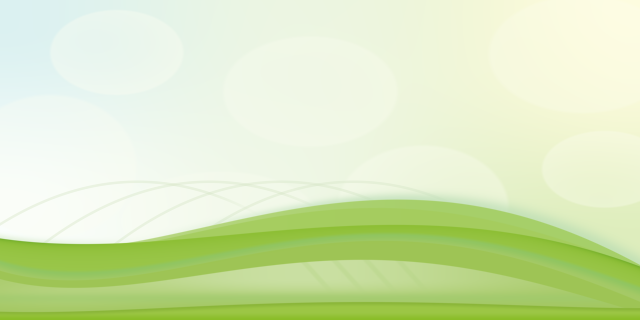
Write a WebGL 1 fragment shader that draws this background.

```glsl
precision highp float;
// Fresh spring backdrop: a pale sky with soft oval lights and thin arcs above
// layered green hills. Each hill edge is a quartic through five evenly spaced
// heights; the layers are painted from back to front.
uniform vec2 u_resolution;

// Height at x in 0..2 of the smooth curve through five heights
float wave(float x, float a, float b, float c, float d, float e) {
  float t = 2.0 * x;
  float d1 = b - a;
  float d2 = c - 2.0 * b + a;
  float d3 = d - 3.0 * c + 3.0 * b - a;
  float d4 = e - 4.0 * d + 6.0 * c - 4.0 * b + a;
  return a + t * (d1 + (t - 1.0) / 2.0 * (d2 + (t - 2.0) / 3.0 * (d3 + (t - 3.0) / 4.0 * d4)));
}

// Antialiased coverage for a signed depth
float fill(float depth) {
  float pixel = 0.8 / u_resolution.y;
  return smoothstep(-pixel, pixel, depth);
}

// Soft-edged oval, brighter towards its rim
float oval(vec2 p, vec2 center, vec2 radii) {
  float r = length((p - center) / radii);
  return (1.0 - smoothstep(0.96, 1.02, r)) * (0.65 + 0.35 * r * r);
}

vec3 sky(vec2 p) {
  vec3 left = mix(vec3(0.98, 0.995, 0.985), vec3(0.86, 0.945, 0.945), smoothstep(0.35, 0.92, p.y));
  vec3 middle = mix(vec3(0.945, 0.973, 0.915), vec3(0.925, 0.962, 0.885), p.y);
  vec3 right = mix(vec3(0.87, 0.93, 0.74), vec3(0.94, 0.96, 0.81), smoothstep(0.25, 0.8, p.y));
  vec3 color = mix(left, middle, smoothstep(0.0, 0.95, p.x));
  color = mix(color, right, smoothstep(0.85, 1.9, p.x));
  // Warm light in the upper right corner
  float sun = 1.0 - smoothstep(0.0, 0.75, length(p - vec2(1.97, 0.98)));
  return mix(color, vec3(1.0, 0.99, 0.88), 0.9 * sun);
}

void main() {
  vec2 p = gl_FragCoord.xy / u_resolution * vec2(2.0, 1.0);
  vec3 color = sky(p);

  // Oval lights
  float light = 0.42 * oval(p, vec2(0.365, 0.836), vec2(0.21, 0.134));
  light += 0.32 * oval(p, vec2(0.97, 0.714), vec2(0.275, 0.174));
  light += 0.28 * oval(p, vec2(1.82, 0.83), vec2(0.295, 0.185));
  light += 0.36 * oval(p, vec2(1.89, 0.471), vec2(0.198, 0.121));
  light += 0.36 * oval(p, vec2(1.322, 0.349), vec2(0.27, 0.198));
  light += 0.35 * oval(p, vec2(0.156, 0.48), vec2(0.273, 0.225));
  light += 0.3 * oval(p, vec2(0.69, 0.31), vec2(0.31, 0.155));
  color = mix(color, vec3(0.985, 0.99, 0.945), light);

  // Thin overlapping arcs
  for (int i = 0; i < 4; i++) {
    float dx = p.x - 0.43 - 0.225 * float(i);
    float slope = 1.44 * dx;
    float away = abs(p.y - 0.432 + 0.72 * dx * dx) / sqrt(1.0 + slope * slope);
    float line = (1.0 - smoothstep(0.002, 0.006, away)) * (1.0 - smoothstep(0.2, 0.42, dx));
    color = mix(color, vec3(0.84, 0.90, 0.78), 0.42 * line);
  }

  // Rear hills with a cool haze along their crest
  float crest = wave(p.x, 0.225, 0.260, 0.359, 0.354, 0.172) - p.y;
  float spread = mix(0.014, 0.032, smoothstep(0.8, 1.9, p.x));
  float haze = exp(-pow(max(-crest, 0.0) / spread, 2.0));
  color = mix(color, vec3(0.72, 0.86, 0.70), 0.65 * haze * smoothstep(0.3, 1.3, p.x));
  vec3 crestColor = mix(vec3(0.72, 0.84, 0.51), vec3(0.65, 0.81, 0.41), smoothstep(0.3, 1.5, p.x));
  color = mix(color, crestColor, fill(crest));
  float inner = wave(p.x, 0.220, 0.250, 0.341, 0.318, 0.165) - p.y;
  color = mix(color, vec3(0.645, 0.80, 0.365), 0.9 * fill(inner));

  // Front band with a darker rim at both ends
  float front = wave(p.x, 0.255, 0.247, 0.289, 0.284, 0.167) - p.y;
  float ends = smoothstep(0.55, 1.0, abs(p.x - 1.0));
  float shade = exp(-max(front, 0.0) * 25.0);
  vec3 band = mix(vec3(0.61, 0.78, 0.30), vec3(0.55, 0.745, 0.20), shade);
  band = mix(band, vec3(0.40, 0.65, 0.15), 0.8 * ends * exp(-max(front, 0.0) * 180.0));
  float frontGlow = exp(-pow(front / 0.013, 2.0)) * (1.0 - smoothstep(0.0, 0.6, p.x));
  color = mix(color, vec3(0.78, 0.88, 0.70), 0.4 * frontGlow);
  color = mix(color, band, fill(front));

  // Cool fold, then the olive strip beneath it
  float fold = wave(p.x, 0.185, 0.175, 0.258, 0.245, 0.102) - p.y;
  float foldMix = smoothstep(-0.008, 0.006, fold);
  vec3 foldColor = mix(vec3(0.56, 0.77, 0.39), vec3(0.65, 0.79, 0.41), smoothstep(0.0, 0.035, fold));
  color = mix(color, foldColor, 0.9 * foldMix);
  float strip = wave(p.x, 0.154, 0.152, 0.237, 0.218, 0.057) - p.y;
  color = mix(color, vec3(0.615, 0.765, 0.32), 0.85 * fill(strip));

  // Pale valley, brightest around its middle
  float valley = wave(p.x, 0.128, 0.122, 0.184, 0.154, 0.023) - p.y;
  float glow = exp(-pow((p.x - 0.95) / 0.72, 2.0)) * smoothstep(0.03, 0.13, p.y);
  vec3 valleyColor = mix(vec3(0.64, 0.78, 0.38), vec3(0.79, 0.875, 0.635), glow);
  valleyColor = mix(valleyColor, vec3(0.75, 0.85, 0.56), 0.5 * exp(-pow(length((p - vec2(0.2, 0.08)) / vec2(0.3, 0.04)), 2.0)));
  // Faint slanting blades
  for (int i = 0; i < 4; i++) {
    float bladeX = 0.96 + 0.1 * float(i) + 0.9 * (0.17 - p.y);
    float blade = 1.0 - smoothstep(0.004, 0.016, abs(p.x - bladeX));
    valleyColor = mix(valleyColor, vec3(0.69, 0.82, 0.50), 0.3 * blade * smoothstep(0.07, 0.13, p.y));
  }
  valleyColor = mix(valleyColor, vec3(0.62, 0.79, 0.43), 0.55 * exp(-pow((p.y - 0.068) / 0.015, 2.0)));
  color = mix(color, valleyColor, fill(valley));

  // Ground along the lower edge
  float ground = wave(p.x, 0.026, 0.037, 0.055, 0.050, 0.037) - p.y;
  vec3 groundColor = mix(vec3(0.54, 0.71, 0.22), vec3(0.61, 0.775, 0.27), smoothstep(0.0, 0.016, ground));
  groundColor = mix(groundColor, vec3(0.54, 0.74, 0.16), 1.0 - smoothstep(0.0, 0.025, p.y));
  color = mix(color, groundColor, fill(ground));

  gl_FragColor = vec4(color, 1.0);
}
```
